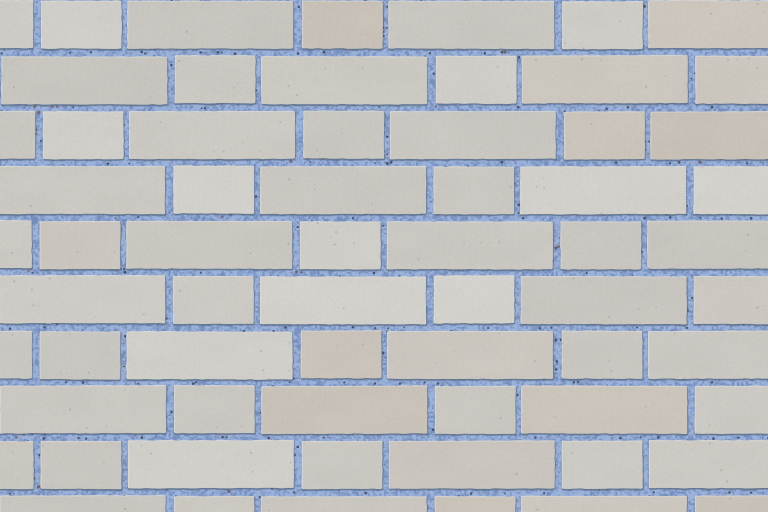
Write a WebGL 2 fragment shader that draws this texture.

```glsl
#version 300 es
// Wall of pale beige bricks, long and short in turn, set in rough blue mortar.
precision highp float;

uniform vec2 u_resolution;
out vec4 outColor;

// Lengths are in units of one row pitch, y runs downwards
const float ROWS = 9.31;
const float PERIOD = 4.736;         // one long and one short brick with joints
const float ROW_SHIFT = 2.33;       // offset of every other row
const float HALF_JOINT = 0.06;
const float LONG_HALF = 1.51;
const float SHORT_HALF = 0.735;
const float SHORT_CENTER = 3.895;
const float HALF_HEIGHT = 0.436;

const vec3 BRICK = vec3(0.79, 0.78, 0.757);
const vec3 BRICK_WARM = vec3(0.79, 0.757, 0.715);
const vec3 BRICK_PALE = vec3(0.835, 0.83, 0.81);
const vec3 BRICK_RIM = vec3(0.87, 0.87, 0.86);
const vec3 MORTAR_LIGHT = vec3(0.61, 0.70, 0.86);
const vec3 MORTAR_DARK = vec3(0.45, 0.55, 0.73);
const vec3 SHADOW = vec3(0.35, 0.42, 0.51);
const vec3 PIT = vec3(0.22, 0.25, 0.32);
const vec3 RUST = vec3(0.42, 0.30, 0.27);

float hash(vec2 p) {
    return fract(sin(dot(p, vec2(127.1, 311.7))) * 43758.5453);
}

float noise(vec2 p) {
    vec2 i = floor(p), f = fract(p);
    f = f * f * (3.0 - 2.0 * f);
    return mix(mix(hash(i), hash(i + vec2(1, 0)), f.x),
               mix(hash(i + vec2(0, 1)), hash(i + vec2(1, 1)), f.x), f.y);
}

float boxDistance(vec2 p, vec2 halfSize, float radius) {
    vec2 q = abs(p) - halfSize + radius;
    return length(max(q, 0.0)) + min(max(q.x, q.y), 0.0) - radius;
}

// Soft round spots, one at most in each cell of a jittered grid
float spots(vec2 p, float density, float radius, float blur) {
    vec2 cell = floor(p);
    vec2 center = 0.3 + 0.4 * vec2(hash(cell + 3.7), hash(cell + 8.3));
    float size = radius * (0.5 + 0.5 * hash(cell + 5.1));
    float present = step(1.0 - density, hash(cell + 1.9));
    return present * (1.0 - smoothstep(size - blur, size + blur, length(p - cell - center)));
}

vec3 mortarColor(vec2 p, float pixel) {
    float grain = 0.65 * noise(p * 24.0) + 0.35 * noise(p * 52.0);
    float patches = noise(p * 5.0) - 0.5;
    vec3 color = mix(MORTAR_DARK, MORTAR_LIGHT, smoothstep(0.1, 0.72, grain + 0.2 * patches));
    color = mix(color, PIT, 0.8 * spots(p * 13.0, 0.07, 0.34, pixel * 9.0));
    return mix(color, RUST, 0.7 * spots(p * 9.0 + 40.0, 0.015, 0.3, pixel * 7.0));
}

vec3 brickColor(vec2 p, vec2 id) {
    float tone = hash(id + 2.3);
    vec3 color = mix(BRICK, BRICK_WARM, 0.8 * smoothstep(0.6, 1.0, tone));
    color = mix(color, BRICK_PALE, 0.7 * smoothstep(0.3, 0.0, tone));
    color += 0.018 * (hash(id + 9.1) - 0.5);
    color += 0.014 * (noise(p * vec2(1.5, 3.0)) - 0.5);
    return color + 0.02 * (noise(p * 40.0) - 0.5);
}

void main() {
    float pixel = ROWS / u_resolution.y;
    vec2 p = vec2(gl_FragCoord.x, u_resolution.y - gl_FragCoord.y) * pixel;

    // Row, then the long or short brick within the period
    float row = floor(p.y + HALF_JOINT);
    float rowStart = ROW_SHIFT * (1.0 - mod(row, 2.0)) + 0.07 * (hash(vec2(row, 4.0)) - 0.5);
    float x = p.x - rowStart + HALF_JOINT;
    float repeatIndex = floor(x / PERIOD);
    float u = x - repeatIndex * PERIOD - HALF_JOINT;
    float isShort = step(2.0 * LONG_HALF + HALF_JOINT, u);
    vec2 id = vec2(repeatIndex * 2.0 + isShort, row);

    // Brick outline, slightly shifted, tilted and uneven
    vec2 center = vec2(mix(LONG_HALF, SHORT_CENTER, isShort), 0.452);
    vec2 halfSize = vec2(mix(LONG_HALF, SHORT_HALF, isShort), HALF_HEIGHT);
    vec2 q = vec2(u, p.y - row) - center;
    q += 0.022 * (vec2(hash(id + 0.7), hash(id + 6.1)) - 0.5);
    q.y += q.x * 0.009 * (hash(id + 7.7) - 0.5);
    float rough = 0.012 * (noise(p * 9.0) - 0.5);
    float d = boxDistance(q, halfSize, 0.025) + rough;

    // Mortar with the shadow cast down and to the right
    float castDistance = boxDistance(q - vec2(0.008, 0.022), halfSize, 0.025);
    float shade = 1.0 - smoothstep(-0.012, 0.028, castDistance + 2.0 * rough);
    vec3 color = mix(mortarColor(p, pixel), SHADOW, 0.8 * shade);

    // Brick face with a lit rim along the top and left
    float rimDistance = boxDistance(q - vec2(0.022, 0.02), halfSize, 0.025);
    float rim = smoothstep(-0.012, 0.015, rimDistance);
    vec3 face = mix(brickColor(p, id), BRICK_RIM, 0.6 * rim);
    face *= 1.0 - 0.12 * spots(p * 6.0 + 17.0, 0.03, 0.12, pixel * 5.0);
    float cover = 1.0 - smoothstep(-0.6 * pixel, 0.6 * pixel, d);
    outColor = vec4(mix(color, face, cover), 1.0);
}
```
